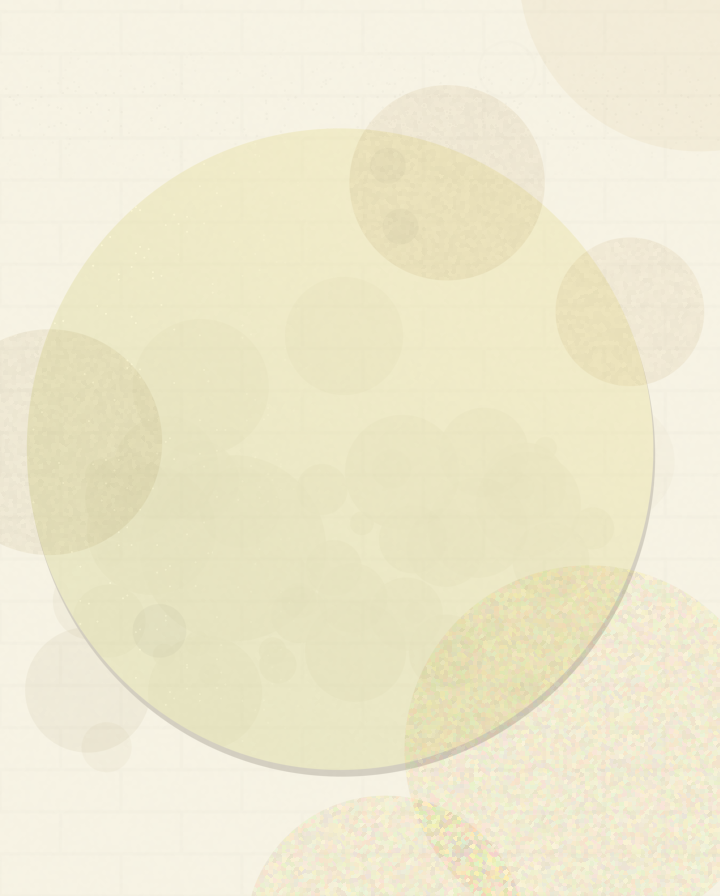
This background is drawn by a Shadertoy shader. Its source:

```glsl
// A pale olive disc floats over a cream brick wall among translucent circles.
// Circles are distance functions multiplied as tints; a loop scatters bubbles,
// and jittered cellular noise supplies the paper grain and coloured stipple.

vec3 hash3(vec2 p) {
    vec3 q = fract(p.xyx * vec3(0.1031, 0.1030, 0.0973));
    q += dot(q, q.yxz + 33.33);
    return fract((q.xxy + q.yzz) * q.zyx);
}

// Random colour of the nearest cell in rgb, distance to its point in w.
vec4 cellNoise(vec2 p) {
    vec2 base = floor(p);
    vec4 nearest = vec4(0.0, 0.0, 0.0, 9.0);
    for (int y = -1; y <= 1; y++)
    for (int x = -1; x <= 1; x++) {
        vec2 cell = base + vec2(x, y);
        vec3 random = hash3(cell + 17.0);
        float d = length(cell + 0.15 + 0.7 * random.xy - p);
        if (d < nearest.w) nearest = vec4(random.zxy, d);
    }
    return nearest;
}

// Antialiased coverage of a circle.
float disc(vec2 p, vec2 center, float radius) {
    float edge = 0.8 / iResolution.y;
    return 1.0 - smoothstep(-edge, edge, length(p - center) - radius);
}

void tint(inout vec3 color, vec3 shade, float coverage) {
    color *= mix(vec3(1.0), shade, coverage);
}

// Faint mortar lines of a running-bond wall.
float mortar(vec2 p) {
    vec2 size = vec2(0.135, 0.047);
    float row = floor(p.y / size.y);
    vec2 brick = vec2(p.x + 0.5 * size.x * mod(row, 2.0), p.y);
    vec2 gap = (0.5 - abs(fract(brick / size) - 0.5)) * size;
    return 1.0 - smoothstep(0.0008, 0.003, min(gap.x, gap.y));
}

// Overlapping bubbles: x is their union, y is the accumulated depth.
vec2 bubbles(vec2 p) {
    vec2 cover = vec2(0.0);
    for (int i = 0; i < 34; i++) {
        float k = float(i);
        vec3 random = hash3(vec2(k * 3.7 + 2.0, k * 1.9 + 5.0));
        float radius = mix(0.012, 0.065, random.z * random.z);
        vec2 center = vec2(0.10 + 0.58 * fract(k * 0.618 + 0.1 * random.x),
                           0.22 + 0.29 * random.y);
        float c = disc(p, center, radius);
        cover = vec2(max(cover.x, c), cover.y + c);
    }
    // Broad bubbles that anchor the cluster.
    float broad = disc(p, vec2(0.224, 0.568), 0.076)
                + disc(p, vec2(0.384, 0.625), 0.066)
                + disc(p, vec2(0.260, 0.388), 0.104)
                + disc(p, vec2(0.169, 0.408), 0.072)
                + disc(p, vec2(0.449, 0.473), 0.064)
                + disc(p, vec2(0.540, 0.495), 0.050)
                + disc(p, vec2(0.461, 0.398), 0.038)
                + disc(p, vec2(0.615, 0.374), 0.043);
    return vec2(max(cover.x, min(broad, 1.0)), cover.y + broad);
}

void mainImage(out vec4 fragColor, in vec2 fragCoord) {
    vec2 p = fragCoord / iResolution.y;
    vec4 grain = cellNoise(p * 210.0);
    vec3 stipple = grain.rgb - 0.5;

    // Cream wall, with a band of tan flecks near the top.
    vec3 color = vec3(0.966, 0.951, 0.893) - 0.010 * mortar(p);
    float fleck = step(0.90, grain.r) * (1.0 - smoothstep(0.15, 0.40, grain.w));
    color -= 0.022 * fleck * exp(-pow((p.y - 0.88) / 0.06, 2.0));

    // Pale circles behind the main disc.
    tint(color, vec3(0.970, 0.965, 0.950), disc(p, vec2(0.098, 0.230), 0.070));
    tint(color, vec3(0.976, 0.972, 0.960), disc(p, vec2(0.102, 0.329), 0.043));
    tint(color, vec3(0.982, 0.978, 0.966), disc(p, vec2(0.119, 0.166), 0.028));
    tint(color, vec3(0.988, 0.985, 0.978), disc(p, vec2(0.685, 0.485), 0.068));
    float ring = disc(p, vec2(0.566, 0.922), 0.033) - disc(p, vec2(0.566, 0.922), 0.030);
    color -= 0.008 * ring;

    // Main disc and its lower-right shadow, slightly taller than wide.
    vec2 squash = vec2(1.024, 1.0);
    vec2 center = vec2(0.3796, 0.4987);
    float shadow = disc(p * squash, (center + vec2(0.0020, -0.0075)) * squash, 0.358);
    float body = disc(p * squash, center * squash, 0.358);
    color = mix(color, vec3(0.815, 0.795, 0.740), 0.9 * shadow);
    float warmth = smoothstep(-0.32, 0.32, dot(p - center, vec2(0.6, 0.8)));
    vec3 olive = mix(vec3(0.916, 0.905, 0.772), vec3(0.944, 0.922, 0.786), warmth);
    olive -= 0.006 * mortar(p);
    vec2 cluster = bubbles(p);
    olive *= 1.0 - vec3(0.009, 0.010, 0.016) * cluster.x
                 - vec3(0.005, 0.005, 0.007) * min(cluster.y, 4.0);
    float dust = step(0.97, grain.g) * (1.0 - smoothstep(0.1, 0.35, grain.w));
    olive += 0.05 * dust * (1.0 - smoothstep(0.08, 0.42, p.x));
    color = mix(color, olive, body);

    // Translucent tan circles over the disc and wall.
    vec3 tan0 = vec3(0.968, 0.953, 0.926) + 0.025 * stipple.r;
    tint(color, vec3(0.984, 0.972, 0.948), disc(p, vec2(0.781, 1.033), 0.202));
    tint(color, tan0, disc(p, vec2(0.499, 0.796), 0.109));
    tint(color, tan0 + 0.006, disc(p, vec2(0.703, 0.652), 0.083));
    tint(color, tan0 - vec3(0.004, 0.0, 0.0), disc(p, vec2(0.055, 0.5065), 0.126));
    tint(color, vec3(0.975), disc(p, vec2(0.447, 0.747), 0.020));
    tint(color, vec3(0.975), disc(p, vec2(0.433, 0.815), 0.020));
    tint(color, vec3(0.970), disc(p, vec2(0.178, 0.296), 0.030));

    // Coloured stipple in the two lower circles.
    vec3 speckled = vec3(0.980, 0.968, 0.920) + 0.07 * stipple;
    tint(color, speckled, disc(p, vec2(0.6575, 0.163), 0.206));
    tint(color, speckled, disc(p, vec2(0.430, -0.044), 0.156));

    color += 0.006 * stipple.b;
    fragColor = vec4(color, 1.0);
}
```
